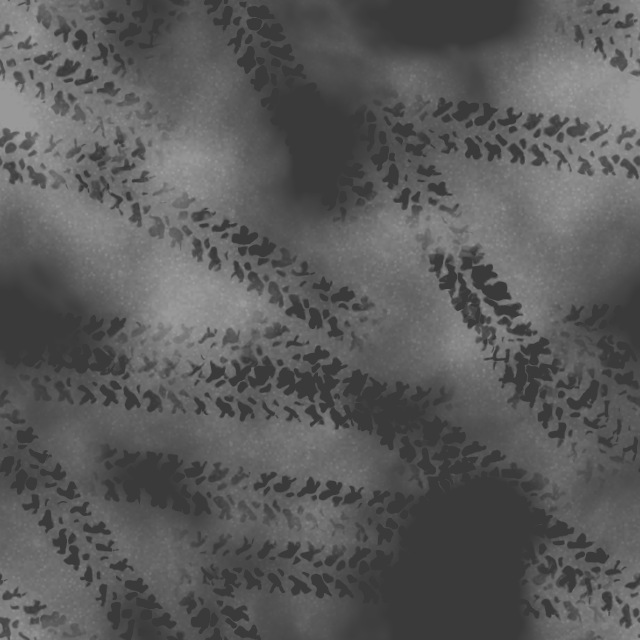
This texture is drawn by a Shadertoy shader. Its source:

```glsl
// Worn tyre tracks crossing a cloudy, speckled grey ground, tiling on all sides.

// Integer hash: three random values from 0 to 1 for a cell and a seed
vec3 hash3(vec2 cell, float seed) {
    uvec3 v = uvec3(ivec3(vec3(cell, seed)));
    v = v * 1664525u + 1013904223u;
    v.x += v.y * v.z; v.y += v.z * v.x; v.z += v.x * v.y;
    v ^= v >> 16u;
    v.x += v.y * v.z; v.y += v.z * v.x; v.z += v.x * v.y;
    return vec3(v >> 8u) / 16777216.0;
}

// Value noise with a whole number of cells per tile
float noise(vec2 p, float cells, float seed) {
    vec2 g = p * cells, i = floor(g), f = g - i;
    f = f * f * (3.0 - 2.0 * f);
    vec2 a = mod(i, cells), b = mod(i + 1.0, cells);
    return mix(mix(hash3(a, seed).x, hash3(vec2(b.x, a.y), seed).x, f.x),
               mix(hash3(vec2(a.x, b.y), seed).x, hash3(b, seed).x, f.x), f.y);
}

float clouds(vec2 p) {
    float sum = 0.0, weight = 0.5, cells = 4.0;
    for (int i = 0; i < 5; i++) {
        sum += weight * noise(p, cells, float(i) + 3.0);
        weight *= 0.5;
        cells *= 2.0;
    }
    return sum / 0.97;
}

// Round pale dust specks, one per cell at most
float specks(vec2 p, float cells, float share, float seed) {
    vec2 g = p * cells, home = floor(g);
    float light = 0.0;
    for (int y = -1; y <= 1; y++)
    for (int x = -1; x <= 1; x++) {
        vec2 cell = home + vec2(x, y);
        vec3 h = hash3(mod(cell, cells), seed);
        float present = step(hash3(mod(cell, cells), seed + 1.0).x, share);
        float dist = length(g - cell - h.xy);
        light = max(light, present * (0.4 + 0.6 * h.z) * (1.0 - smoothstep(0.15, 0.5, dist)));
    }
    return light;
}

float capsule(vec2 p, vec2 a, vec2 b, float radius) {
    vec2 pa = p - a, ba = b - a;
    return length(pa - ba * clamp(dot(pa, ba) / dot(ba, ba), 0.0, 1.0)) - radius;
}

// Distance to two mirrored rows of tread lugs, in units of one lug pitch
float tread(vec2 t) {
    float pitch = 0.036;
    vec2 q = vec2(fract(t.x / pitch + 0.25 * sign(t.y)) - 0.5, (abs(t.y) - 0.025) / pitch);
    float bar = capsule(q, vec2(-0.26, -0.22), vec2(0.14, 0.10), 0.14);
    float arm = capsule(q, vec2(0.02, 0.02), vec2(-0.08, 0.33), 0.11);
    float inner = capsule(q, vec2(0.20, -0.46), vec2(0.31, -0.36), 0.08);
    float outer = capsule(q, vec2(0.28, 0.22), vec2(0.34, 0.32), 0.07);
    return min(min(bar, arm), min(inner, outer));
}

// Darkening by all tracks: crisp lugs over a soft smear
float tracks(vec2 p) {
    vec2 ragged = vec2(noise(p, 90.0, 21.0), noise(p, 90.0, 22.0)) - 0.5;
    float wear = smoothstep(0.08, 0.5, noise(p, 11.0, 23.0));
    float spread = 0.16 * (noise(p, 28.0, 24.0) - 0.4);
    float dark = 0.0;
    for (int i = 0; i < 13; i++) {
        float n = float(i);
        vec3 h = hash3(vec2(n, 7.0), 31.0);
        vec2 centre = fract(n * vec2(0.7549, 0.5698) + 0.12 * h.xy + 0.3);
        float angle = -0.03 - 0.45 * mod(n, 3.0) - 0.14 * h.x;
        float reach = mix(0.25, 0.43, h.y);
        vec2 q = fract(p - centre + 0.5) - 0.5;
        vec2 along = vec2(cos(angle), sin(angle));
        vec2 t = vec2(dot(q, along), dot(q, vec2(-along.y, along.x)));

        float strength = (1.0 - smoothstep(0.6 * reach, reach, abs(t.x))) * mix(0.35, 1.0, wear);
        float lug = 1.0 - smoothstep(-0.07, 0.07, tread(t + 0.009 * ragged) - spread);
        lug *= 1.0 - smoothstep(0.042, 0.048, abs(t.y));
        float smear = exp(-t.y * t.y / 0.0018);
        dark += strength * (0.22 * lug + 0.055 * smear);
    }
    return dark;
}

void mainImage(out vec4 fragColor, in vec2 fragCoord) {
    vec2 p = fragCoord / iResolution.xy;

    // Mottled ground with soft dark stains
    vec2 drift = vec2(noise(p, 6.0, 11.0), noise(p, 6.0, 12.0)) - 0.5;
    float ground = 0.405 + 0.6 * (clouds(p + 0.07 * drift) - 0.5);
    ground -= 0.13 * smoothstep(0.62, 0.95, noise(p + 0.05 * drift, 5.0, 13.0));

    // Fine grain and dust, strongest on pale ground
    float pale = smoothstep(0.25, 0.45, ground);
    ground += 0.045 * (noise(p, 230.0, 14.0) - 0.5) * pale;
    ground += (0.05 * specks(p, 150.0, 0.3, 15.0) + 0.045 * specks(p, 60.0, 0.05, 17.0)) * pale;

    // Everything bottoms out in one flat charcoal
    float grey = clamp(ground - tracks(p), 0.228, 0.6);
    fragColor = vec4(vec3(grey), 1.0);
}
```
